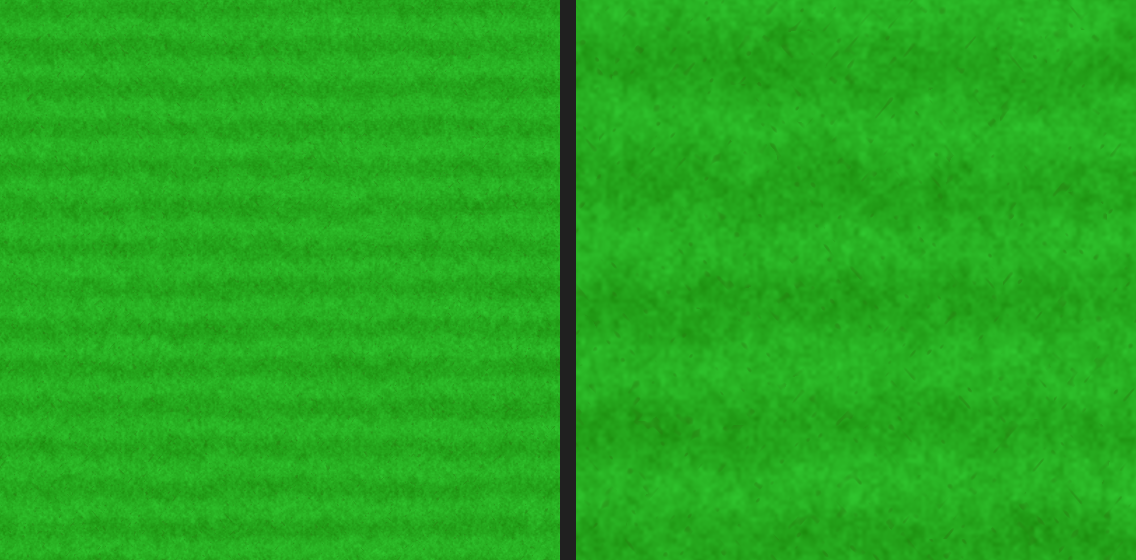
Left, the full canvas; right, a detail of the centre.
Give the GLSL for this texture, as a Shadertoy shader.

```glsl
const float BANDS = 14.0;
const float BAND_PHASE = 0.80;
const vec3 DARK_GREEN = vec3(0.122, 0.590, 0.075);
const vec3 LIGHT_GREEN = vec3(0.172, 0.735, 0.160);
const vec3 OLIVE = vec3(0.16, 0.47, 0.06);

float hash(vec2 p) {
    return fract(sin(dot(p, vec2(127.1, 311.7))) * 43758.5453);
}

float valueNoise(vec2 p) {
    vec2 cell = floor(p);
    vec2 f = fract(p);
    f = f * f * (3.0 - 2.0 * f);
    float low = mix(hash(cell), hash(cell + vec2(1.0, 0.0)), f.x);
    float high = mix(hash(cell + vec2(0.0, 1.0)), hash(cell + vec2(1.0)), f.x);
    return mix(low, high, f.y);
}

float fbm(vec2 p, int octaves) {
    float sum = 0.0, weight = 0.5, total = 0.0;
    for (int i = 0; i < octaves; i++) {
        sum += weight * valueNoise(p);
        total += weight;
        weight *= 0.5;
        p = p * 2.03 + 17.3;
    }
    return sum / total;
}

vec2 rotate(vec2 p, float angle) {
    float c = cos(angle), s = sin(angle);
    return vec2(c * p.x - s * p.y, s * p.x + c * p.y);
}

// Short upright fibres leaning in several directions, centred on zero
float fibres(vec2 uv, int layers, vec2 density, float spread) {
    float sum = 0.0;
    for (int i = 0; i < layers; i++) {
        float lean = spread * (float(i) / float(layers - 1) - 0.5);
        vec2 p = rotate(uv, lean) * density + 31.7 * float(i);
        sum += valueNoise(p) - 0.5;
    }
    return sum / sqrt(float(layers));
}

// Soft band, 1 at its dark centre, with ragged edges
float darkBand(vec2 uv, float count, float phase) {
    float ragged = fbm(uv * vec2(50.0, 26.0), 3) - 0.5;
    float drift = fbm(uv * vec2(9.0, 14.0) + 5.0, 2) - 0.5;
    float y = uv.y * count - phase + 0.42 * ragged + 0.12 * drift;
    float wave = 0.5 + 0.5 * cos(6.2831853 * y);
    return smoothstep(0.0, 1.1, wave);
}

void mainImage(out vec4 fragColor, in vec2 fragCoord) {
    vec2 uv = fragCoord / iResolution.xy;

    // Bands fade and deepen along their length
    float patches = fbm(uv * vec2(22.0, 20.0) + 9.0, 3);
    float band = darkBand(uv, BANDS, BAND_PHASE) * mix(0.5, 1.3, patches);

    // Felt: cloudy mottling, fibres and fine grain
    float mottle = fbm(uv * vec2(60.0, 48.0) + 3.0, 3) - 0.5;
    float strands = fibres(uv, 4, vec2(300.0, 125.0), 1.8);
    float grain = valueNoise(uv * 400.0) - 0.5;
    float tone = 0.77 - 0.47 * band + 0.30 * mottle + 0.60 * strands + 0.36 * grain;
    vec3 color = mix(DARK_GREEN, LIGHT_GREEN, clamp(tone, -0.4, 1.3));

    // Sparse olive flecks, denser in the bands
    float lean = 0.7 * sign(valueNoise(uv * 30.0 + 53.0) - 0.5);
    float fleck = valueNoise(rotate(uv, lean) * vec2(280.0, 150.0) + 71.0);
    float fleckMask = smoothstep(0.82, 1.0, fleck + 0.04 * band);
    color = mix(color, OLIVE, 0.40 * fleckMask);

    fragColor = vec4(color, 1.0);
}
```
